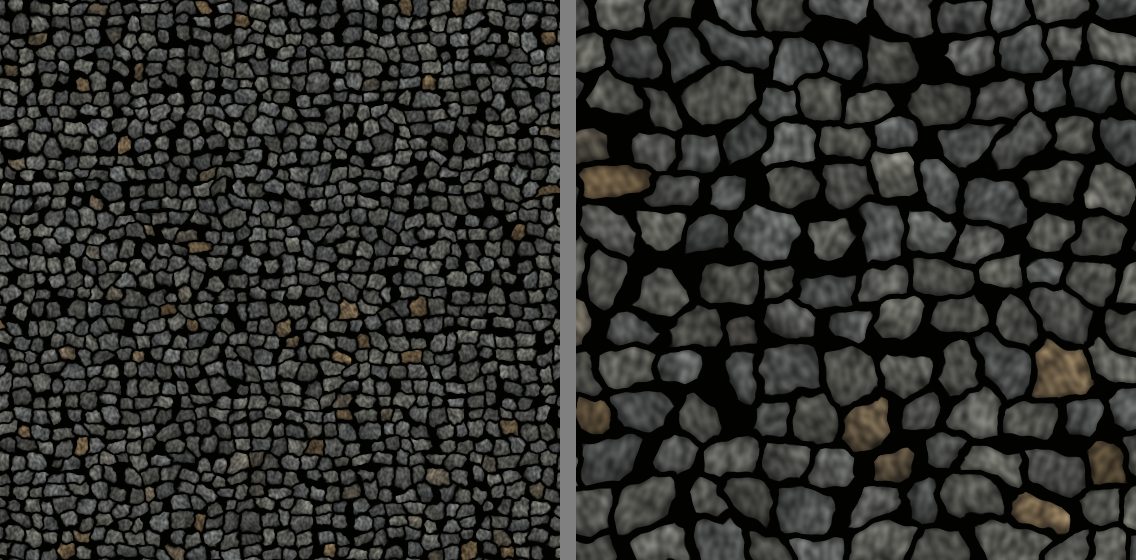
Left, the full canvas; right, a detail of the centre.
Give the GLSL for this texture, as a Shadertoy shader.

```glsl
const float ROWS = 37.0;
const vec2 CELL = vec2(1.2, 1.0);
const vec3 GAP_COLOR = vec3(0.008, 0.008, 0.004);
const vec3 GREY_TINT = vec3(1.0, 1.0, 0.94);
const vec3 COOL_TINT = vec3(0.97, 1.0, 0.99);
const vec3 BROWN_TINT = vec3(1.16, 0.98, 0.72);

struct Stone {
    float edge;
    vec2 id;
    vec2 local;
};

vec2 hash2(vec2 p) {
    vec3 q = fract(p.xyx * vec3(0.1031, 0.1030, 0.0973));
    q += dot(q, q.yzx + 33.33);
    return fract((q.xx + q.yz) * q.zy);
}

mat2 rotation(float a) {
    float c = cos(a), s = sin(a);
    return mat2(c, s, -s, c);
}

float cornerGradient(vec2 corner, vec2 offset) {
    float angle = 6.2832 * hash2(corner + 71.0).x;
    return dot(vec2(cos(angle), sin(angle)), offset);
}

float gradientNoise(vec2 p) {
    vec2 i = floor(p), f = fract(p);
    vec2 u = f * f * f * (f * (f * 6.0 - 15.0) + 10.0);
    vec2 e = vec2(0.0, 1.0);
    float low = mix(cornerGradient(i, f), cornerGradient(i + e.yx, f - e.yx), u.x);
    float high = mix(cornerGradient(i + e.xy, f - e.xy), cornerGradient(i + e.yy, f - e.yy), u.x);
    return mix(low, high, u.y);
}

vec2 noiseWarp(vec2 p, float frequency, float amount) {
    vec2 q = p * frequency;
    return amount * vec2(gradientNoise(q), gradientNoise(q + 57.3));
}

// Tapered block with chipped corners
float blockDistance(vec2 p, vec2 halfSize, float taper, float chip) {
    p.x *= 1.0 + taper * p.y;
    p.y *= 1.0 + taper * 0.6 * p.x;
    vec2 q = abs(p) - halfSize;
    return max(max(q.x, q.y), (q.x + q.y) * 0.7071 + chip);
}

// Nearest block, trimmed where it meets its neighbours
Stone nearestStone(vec2 p) {
    Stone stone = Stone(0.0, vec2(0.0), vec2(0.0));
    float first = 9.0, second = 9.0;
    for (int y = -1; y <= 1; y++) {
        float row = floor(p.y / CELL.y) + float(y);
        float shift = hash2(vec2(row, 19.0)).x;
        float column = floor(p.x / CELL.x - shift);
        for (int x = -1; x <= 1; x++) {
            vec2 id = vec2(column + float(x), row);
            vec2 jitter = hash2(id + 5.0) - 0.5;
            vec2 size = hash2(id + 113.0);
            vec2 form = hash2(id + 211.0) - 0.5;
            vec2 center = (id + vec2(0.5 + shift, 0.5) + jitter * vec2(0.44, 0.4)) * CELL;
            vec2 local = rotation(form.x * 0.75) * (p - center);
            vec2 halfSize = mix(vec2(0.42, 0.38), vec2(0.8, 0.62), size);
            float d = blockDistance(local, halfSize, form.y * 0.8, 0.1 + 0.12 * size.y);
            if (d < first) {
                second = first;
                first = d;
                stone.id = id;
                stone.local = local / halfSize;
            } else {
                second = min(second, d);
            }
        }
    }
    stone.edge = min(0.5 * (second - first), 0.03 - first);
    return stone;
}

// Fine pits and slanted grooves
float rockGrain(vec2 p, vec2 id) {
    vec2 q = rotation((hash2(id + 31.0).x - 0.5) * 1.2) * p;
    return 0.55 * gradientNoise(q * vec2(5.6, 4.0))
         + 0.4 * gradientNoise(q * vec2(3.2, 1.9) + 13.0)
         + 0.35 * gradientNoise(q * 1.5 + 29.0);
}

vec3 stoneColor(Stone stone, vec2 p) {
    vec2 tone = hash2(stone.id + 307.0);
    vec2 tilt = hash2(stone.id + 401.0) - 0.5;
    float brightness = mix(0.25, 0.39, tone.x);
    float facing = 1.0 + 0.13 * stone.local.y + 0.3 * dot(stone.local, tilt);
    float rim = mix(0.65, 1.0, smoothstep(0.03, 0.22, stone.edge));
    float grain = max(1.0 + 0.95 * rockGrain(p, stone.id), 0.25);
    vec3 tint = mix(GREY_TINT, COOL_TINT, smoothstep(0.3, 0.8, tone.y));
    tint = mix(tint, BROWN_TINT, smoothstep(0.91, 0.98, tone.y));
    return tint * brightness * facing * rim * grain;
}

void mainImage(out vec4 fragColor, in vec2 fragCoord) {
    vec2 p = fragCoord / iResolution.y * ROWS;
    float pixel = ROWS / iResolution.y;

    // Wandering courses and rough outlines
    vec2 warped = p + noiseWarp(p, 0.35, 0.55) + noiseWarp(p, 2.3, 0.13);
    Stone stone = nearestStone(warped);

    float cover = smoothstep(-0.7 * pixel, 0.7 * pixel, stone.edge - 0.07);
    vec3 color = mix(GAP_COLOR, stoneColor(stone, p), cover);
    fragColor = vec4(color, 1.0);
}
```
